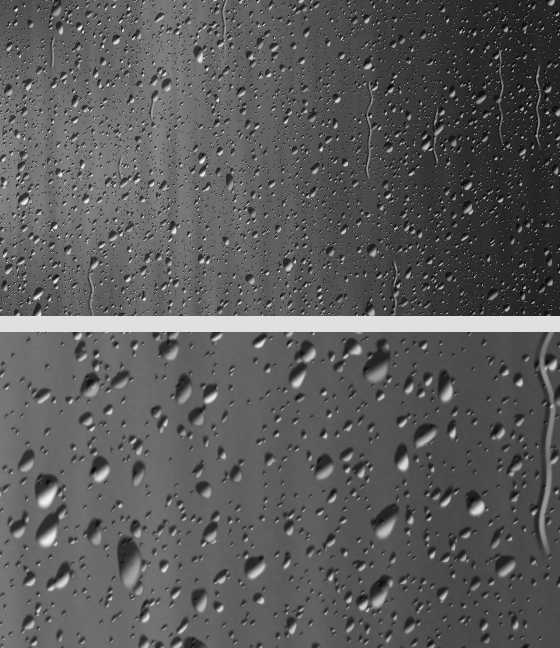
Top: the whole. Bottom: its middle third, enlarged.
Write a WebGL 2 fragment shader that draws this texture.

```glsl
#version 300 es
precision highp float;
// Rain drops on a window in front of a grey dusk that darkens to the right.
// Jittered grids of several sizes scatter the drops; each is a wobbly ellipse
// with a dark upper left cap and a bright lower right, as a lens flips the sky.
uniform vec2 u_resolution;
out vec4 fragColor;

float hash(vec2 p) {
    vec3 q = fract(p.xyx * vec3(0.1031, 0.1030, 0.0973));
    q += dot(q, q.yzx + 33.33);
    return fract((q.x + q.y) * q.z);
}

vec2 hash2(vec2 p) {
    return vec2(hash(p + 17.3), hash(p + 71.9));
}

float noise(vec2 p) {
    vec2 i = floor(p), f = fract(p);
    f = f * f * (3.0 - 2.0 * f);
    return mix(mix(hash(i), hash(i + vec2(1, 0)), f.x),
               mix(hash(i + vec2(0, 1)), hash(i + vec2(1, 1)), f.x), f.y);
}

// Dim light behind the glass, with faint vertical run-off bands
float backdrop(vec2 p, float aspect) {
    float x = p.x / aspect;
    float light = mix(0.475, 0.15, smoothstep(0.22, 0.98, x + 0.05 * (p.y - 0.5)));
    light *= 1.0 - 0.36 * smoothstep(0.35, 0.0, x) * smoothstep(0.55, 1.05, p.y);
    light *= 1.0 - 0.22 * smoothstep(0.4, 0.0, p.y) * smoothstep(0.7, 0.0, x);
    float bands = noise(vec2(p.x * 24.0, p.y * 2.5)) + 0.6 * noise(vec2(p.x * 65.0, p.y * 4.0));
    return light * (0.86 + 0.17 * bands);
}

// Lays one grid of drops over the shade; sizes are fractions of the cell
float drops(float shade, vec2 p, float cell, float density, vec2 sizes, float glow, float seed) {
    vec2 home = floor(p / cell);
    for (int j = -1; j <= 1; j++)
    for (int i = -1; i <= 1; i++) {
        vec2 id = home + vec2(i, j);
        vec2 key = id + seed * 57.0;
        vec2 rnd = hash2(key);
        vec2 center = (id + 0.5 + 0.8 * (rnd - 0.5)) * cell;
        // Small drops gather in vertical tracks
        float track = noise(vec2(center.x * 26.0, center.y * 3.0) + seed);
        if (hash(key + 5.7) > density * (0.45 + 1.1 * track)) continue;

        float size = hash(key + 31.1);
        float radius = cell * mix(sizes.x, sizes.y, size * size);
        float stretch = 1.05 + 0.65 * pow(hash(key + 43.7), 3.0);
        vec2 q = p - center;
        q.x += q.y * 0.6 * (hash(key + 9.2) - 0.62);
        q /= radius * vec2(0.88, stretch);
        float angle = atan(q.y, q.x);
        float outline = 1.0 + 0.10 * sin(2.0 * angle + 6.3 * rnd.x) + 0.08 * sin(3.0 * angle + 6.3 * rnd.y);
        float d = length(q) / outline;
        float soft = 0.0021 / radius;
        float body = 1.0 - smoothstep(1.0 - soft, 1.0 + soft, d);

        float tilt = dot(q, vec2(0.55, -0.83));
        float lit = smoothstep(-0.30, 0.55, tilt) * (1.0 - 0.55 * smoothstep(0.65, 1.05, d));
        float peak = glow * (0.72 + 0.38 * hash(key + 3.3));
        float inside = mix(shade * 0.42, max(peak, shade), lit);
        shade = mix(shade, inside, body);
    }
    return shade;
}

// Thin wavering trickles, each living on a random stretch of its column
float trickles(float shade, vec2 p) {
    float column = floor(p.x / 0.11);
    vec2 rnd = hash2(vec2(column, 8.0));
    float wave = 0.010 * (noise(vec2(p.y * 16.0, column)) - 0.5) + 0.004 * sin(p.y * 70.0 + column);
    float dx = p.x - (column + 0.3 + 0.4 * rnd.x) * 0.11 - wave;
    float reach = 0.05 + 0.13 * hash(vec2(column, 21.0));
    float span = 1.0 - smoothstep(reach - 0.03, reach, abs(p.y - rnd.y));
    span *= step(0.35, hash(vec2(column, 33.0))) * (0.4 + 0.6 * noise(vec2(column, p.y * 45.0)));
    shade *= 1.0 - 0.5 * span * (1.0 - smoothstep(0.001, 0.005, abs(dx + 0.004)));
    return mix(shade, 0.72, 0.75 * span * (1.0 - smoothstep(0.001, 0.0045, abs(dx - 0.001))));
}

void main() {
    vec2 p = gl_FragCoord.xy / u_resolution.y;
    float aspect = u_resolution.x / u_resolution.y;
    float glow = mix(0.88, 0.70, smoothstep(0.2, 1.0, p.x / aspect));

    float shade = backdrop(p, aspect);
    // From fine mist to heavy drops
    shade = drops(shade, p, 0.0125, 0.50, vec2(0.14, 0.27), glow * 0.82, 1.0);
    shade = drops(shade, p + 0.31, 0.022, 0.44, vec2(0.16, 0.32), glow * 0.95, 2.0);
    shade = trickles(shade, p);
    shade = drops(shade, p + 0.57, 0.040, 0.46, vec2(0.16, 0.31), glow, 3.0);
    shade = drops(shade, p + 0.83, 0.088, 0.36, vec2(0.13, 0.22), glow, 4.0);

    // Slight grain and a barely warm dark, cool light tint
    shade += 0.018 * (noise(p * 280.0) - 0.5);
    vec3 tint = mix(vec3(1.02, 0.985, 0.98), vec3(1.0, 0.99, 1.01), smoothstep(0.15, 0.7, shade));
    fragColor = vec4(clamp(shade * tint, 0.0, 1.0), 1.0);
}
```
